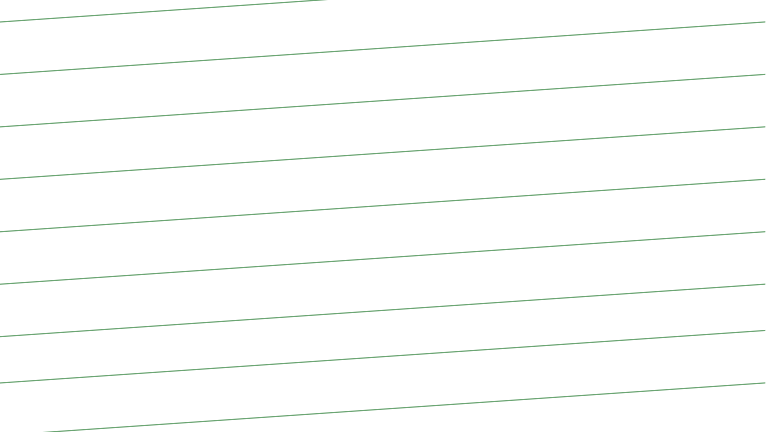
Write a WebGL 1 fragment shader that draws this pattern.

```glsl
precision highp float;
// Thin green rules climbing gently to the right across white paper.
// A sheared coordinate is repeated with fract; one seam closes a gap slightly,
// and each rule is antialiased by its exact overlap with a pixel-sized filter.

uniform vec2 u_resolution;

const vec3 PAPER = vec3(1.0);
const vec3 INK = vec3(0.15, 0.485, 0.195);

// Lengths are fractions of the canvas height.
const float SLOPE = 0.0686;
const float SPACING = 0.1214;
const float FIRST_RULE = 0.0509;
const float RULE_WIDTH = 0.0019;
const float SEAM = 0.833;
const float SEAM_SHIFT = 0.0142;
const float RIGHT_END = 1.7715;

// Signed distance to the nearest multiple of the period.
float repeatCentered(float value, float period) {
  return (fract(value / period + 0.5) - 0.5) * period;
}

// Share of a box filter covered by a stripe centred at zero.
float stripeCoverage(float offset, float width, float filterWidth) {
  float high = min(offset + 0.5 * filterWidth, 0.5 * width);
  float low = max(offset - 0.5 * filterWidth, -0.5 * width);
  return max(high - low, 0.0) / filterWidth;
}

// Depth from the top along the sheared axis, skipping ahead past the seam.
float ruleCoordinate(vec2 point, float slope, float seam, float shift) {
  float depth = 1.0 - point.y + slope * point.x;
  return depth + shift * step(seam, depth);
}

void main() {
  vec2 point = gl_FragCoord.xy / u_resolution.y;
  float pixel = 1.0 / u_resolution.y;

  // Evenly repeated sloping rules
  float depth = ruleCoordinate(point, SLOPE, SEAM, SEAM_SHIFT);
  float offset = repeatCentered(depth - FIRST_RULE, SPACING);
  float coverage = stripeCoverage(offset, RULE_WIDTH, 1.2 * pixel);

  // Narrow blank margin at the right
  coverage *= clamp((RIGHT_END - point.x) / pixel + 0.5, 0.0, 1.0);

  gl_FragColor = vec4(mix(PAPER, INK, coverage), 1.0);
}
```
